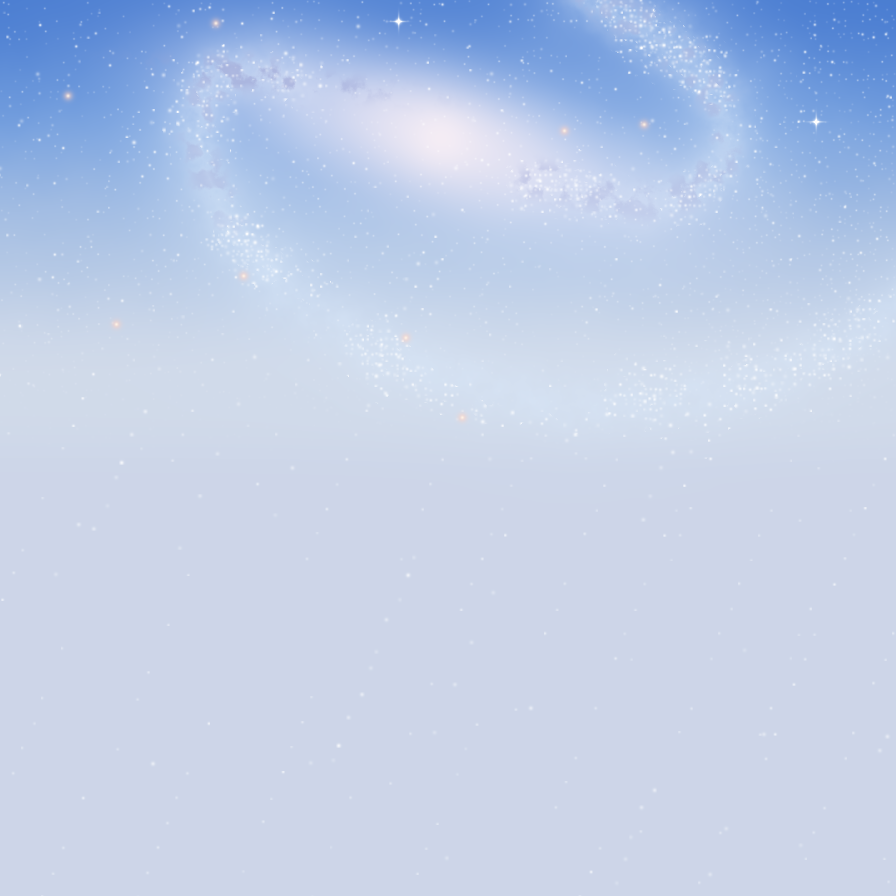
Give the GLSL for this background, as a Shadertoy shader.

```glsl
const vec3 SKY_TOP = vec3(0.29, 0.49, 0.82);
const vec3 SKY_MID = vec3(0.45, 0.62, 0.87);
const vec3 SKY_LOW = vec3(0.67, 0.76, 0.89);
const vec3 MIST = vec3(0.815, 0.853, 0.915);
const vec3 BASE = vec3(0.802, 0.836, 0.910);
const vec3 ARM_COLOR = vec3(0.85, 0.91, 0.98);
const vec3 BAR_COLOR = vec3(0.85, 0.86, 0.95);
const vec3 CORE_COLOR = vec3(0.98, 0.94, 0.96);
const vec3 DUST_COLOR = vec3(0.61, 0.64, 0.83);
const vec3 EMBER_COLOR = vec3(1.0, 0.82, 0.76);
const vec2 CORE = vec2(0.492, 0.846);
const float BAR_TILT = -0.30;
const float ARM_WIDTH = 0.027;
const int CURVE_STEPS = 18;

float hash(vec2 p) {
    return fract(sin(dot(p, vec2(127.1, 311.7))) * 43758.5453);
}

float noise(vec2 p) {
    vec2 i = floor(p), f = fract(p);
    f = f * f * (3.0 - 2.0 * f);
    return mix(mix(hash(i), hash(i + vec2(1, 0)), f.x),
               mix(hash(i + vec2(0, 1)), hash(i + vec2(1, 1)), f.x), f.y);
}

float fbm(vec2 p) {
    float sum = 0.0, amp = 0.5;
    for (int i = 0; i < 5; i++) {
        sum += amp * noise(p);
        p = mat2(1.6, 1.2, -1.2, 1.6) * p + 7.3;
        amp *= 0.5;
    }
    return sum;
}

float gauss(float d, float width) {
    return exp(-d * d / (width * width));
}

vec2 cubic(vec2 a, vec2 b, vec2 c, vec2 d, float t) {
    float s = 1.0 - t;
    return s * s * s * a + 3.0 * s * s * t * b + 3.0 * s * t * t * c + t * t * t * d;
}

// Distance to a cubic curve, walked as short segments
float curveDistance(vec2 p, vec2 a, vec2 b, vec2 c, vec2 d) {
    float best = 10.0;
    vec2 from = a;
    for (int i = 1; i <= CURVE_STEPS; i++) {
        vec2 to = cubic(a, b, c, d, float(i) / float(CURVE_STEPS));
        vec2 along = to - from, rel = p - from;
        float h = clamp(dot(rel, along) / dot(along, along), 0.0, 1.0);
        best = min(best, length(rel - along * h));
        from = to;
    }
    return best;
}

// One jittered star per grid cell, kept with probability density
float starLayer(vec2 p, float cells, float density, float radius) {
    vec2 id = floor(p * cells);
    vec2 jitter = vec2(hash(id + 3.1), hash(id + 17.7));
    float d = length(p - (id + 0.2 + 0.6 * jitter) / cells);
    float lit = step(hash(id + 41.3), density);
    return lit * gauss(d, radius) * (0.25 + 0.75 * pow(hash(id + 8.9), 2.0));
}

vec3 skyColor(float y) {
    vec3 c = mix(BASE, MIST, smoothstep(0.46, 0.54, y));
    c = mix(c, SKY_LOW, smoothstep(0.58, 0.76, y));
    c = mix(c, SKY_MID, smoothstep(0.71, 0.90, y));
    return mix(c, SKY_TOP, smoothstep(0.84, 1.0, y));
}

void mainImage(out vec4 fragColor, in vec2 fragCoord) {
    vec2 p = fragCoord / iResolution.xy;
    float cloud = fbm(p * 14.0), grain = fbm(p * 65.0 + 5.0);
    float fade = smoothstep(0.47, 0.75, p.y);
    vec3 color = skyColor(p.y + 0.025 * (cloud - 0.5) * fade);

    // Spiral arms
    vec2 q = p + 0.022 * (vec2(cloud, fbm(p * 14.0 + 31.0)) - 0.5);
    float left = curveDistance(q, vec2(0.33, 0.91), vec2(0.20, 0.97), vec2(0.18, 0.80), vec2(0.30, 0.70));
    float lower = curveDistance(q, vec2(0.30, 0.70), vec2(0.42, 0.57), vec2(0.72, 0.45), vec2(1.02, 0.67));
    float right = curveDistance(q, vec2(0.60, 0.80), vec2(0.86, 0.70), vec2(0.88, 0.92), vec2(0.65, 1.01));
    float armDist = min(left, right);
    float arm = max(gauss(armDist, ARM_WIDTH), 0.7 * gauss(lower, ARM_WIDTH * 1.2));
    float halo = max(gauss(armDist, 0.075), 0.6 * gauss(lower, 0.07));
    float inside = gauss(length((p - vec2(0.50, 0.81)) / vec2(0.30, 0.18)), 1.0);
    color = mix(color, ARM_COLOR, 0.24 * inside + 0.25 * halo);
    color = mix(color, ARM_COLOR, arm * (0.18 + 0.65 * grain));

    // Central bar and bright core
    float cs = cos(BAR_TILT), sn = sin(BAR_TILT);
    vec2 rel = p - CORE;
    vec2 bar = vec2(cs * rel.x + sn * rel.y, cs * rel.y - sn * rel.x);
    color = mix(color, BAR_COLOR, 0.80 * gauss(length(bar / vec2(0.25, 0.066)), 1.0));
    color = mix(color, CORE_COLOR, 0.72 * gauss(length(bar / vec2(0.115, 0.062)), 1.0));
    color = mix(color, CORE_COLOR, 0.55 * gauss(length(bar), 0.028));

    // Dust lanes along the bar and arms
    float lane = gauss(q.y - 0.913 + 0.12 * (q.x - 0.32), 0.012) * gauss(p.x - 0.32, 0.12);
    lane += 0.6 * gauss(armDist - 0.008, 0.014) * smoothstep(0.70, 0.80, p.y);
    color = mix(color, DUST_COLOR, 0.6 * min(lane, 1.0) * smoothstep(0.43, 0.65, grain));

    // Scattered stars and sparkling clusters
    float crowd = 0.16 + 0.22 * smoothstep(0.6, 1.0, p.x);
    float stars = 0.6 * starLayer(p, 150.0, crowd, 0.0011);
    stars += starLayer(p + 0.37, 62.0, crowd, 0.0015);
    float cluster = arm * smoothstep(0.40, 0.62, cloud);
    float sparkle = starLayer(p + 0.71, 180.0, 0.75 * cluster, 0.0016);
    sparkle += starLayer(p + 0.13, 95.0, 0.6 * cluster, 0.0022);
    color = mix(color, vec3(1.0), clamp(0.85 * stars * fade + 0.8 * sparkle, 0.0, 1.0));

    // Warm embers and two glinting stars
    vec2 embers[8] = vec2[8](vec2(0.130, 0.638), vec2(0.453, 0.623), vec2(0.516, 0.534), vec2(0.272, 0.692),
        vec2(0.241, 0.974), vec2(0.076, 0.893), vec2(0.719, 0.861), vec2(0.630, 0.854));
    for (int i = 0; i < 8; i++) {
        float d = length(p - embers[i]);
        color = mix(color, EMBER_COLOR, 0.65 * gauss(d, 0.005));
        color = mix(color, vec3(1.0, 0.97, 0.92), 0.8 * gauss(d, 0.0018));
    }
    vec2 glints[2] = vec2[2](vec2(0.911, 0.864), vec2(0.445, 0.976));
    for (int i = 0; i < 2; i++) {
        vec2 g = abs(p - glints[i]);
        float rays = gauss(min(g.x, g.y), 0.001) * gauss(max(g.x, g.y), 0.008);
        color = mix(color, vec3(1.0), clamp(gauss(length(g), 0.003) + 0.7 * rays, 0.0, 1.0));
    }
    fragColor = vec4(color, 1.0);
}
```
